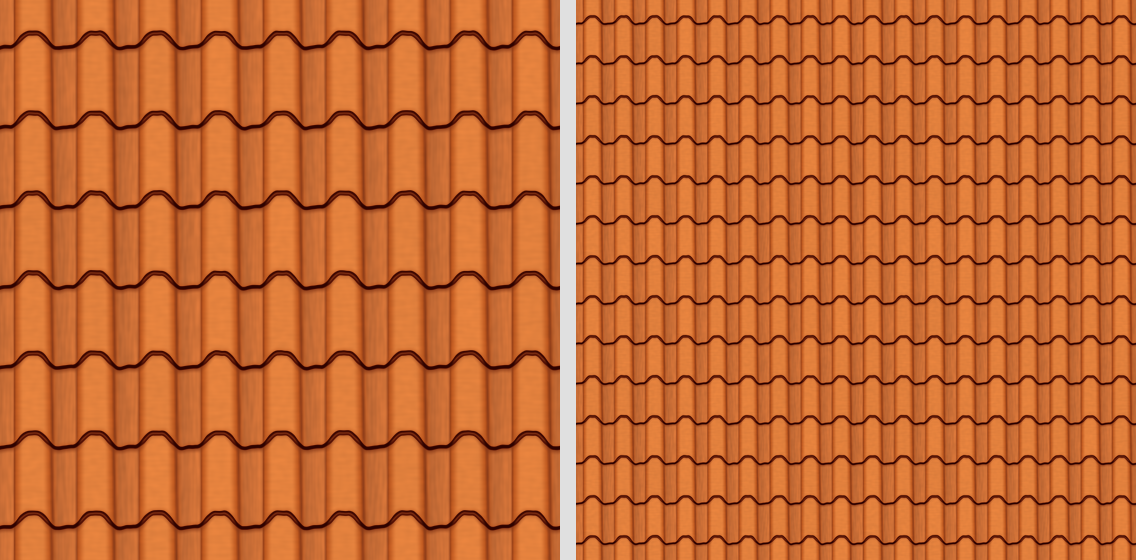
Left, the tile; right, the same tile 2 across and 2 down.
Give the GLSL for this texture, as a WebGL 1 fragment shader.

```glsl
precision highp float;
// Seamless terracotta roof: nine columns of rounded rolls and flat pans in seven overlapping courses.
uniform vec2 u_resolution;

const vec2 TILES = vec2(9.0, 7.0);
const float ROLL_START = 0.233;  // left side of a roll within its column
const float ROLL_WIDTH = 0.595;  // share of the column taken by the roll
const float PAN_LEVEL = 0.417;   // height of the overlap line in the pan
const float ARCH_RISE = 0.170;   // extra height of the line over a roll

const vec3 CLAY_LIT = vec3(0.89, 0.505, 0.24);
const vec3 CLAY_SIDE = vec3(0.73, 0.33, 0.11);
const vec3 PAN_DIM = vec3(0.755, 0.41, 0.205);
const vec3 PAN_LIT = vec3(0.825, 0.45, 0.22);
const vec3 CREASE = vec3(0.53, 0.22, 0.09);
const vec3 LIP_RED = vec3(0.33, 0.06, 0.01);
const vec3 GAP_DARK = vec3(0.18, 0.01, 0.0);

float hash(vec2 p) {
  return fract(sin(dot(p, vec2(127.1, 311.7))) * 43758.55);
}

vec2 gradientAt(vec2 cell, vec2 period) {
  float angle = 6.28318 * hash(mod(cell, period));
  return vec2(cos(angle), sin(angle));
}

// Gradient noise that wraps after a whole number of cells
float wrappedNoise(vec2 uv, vec2 period) {
  vec2 p = uv * period;
  vec2 i = floor(p);
  vec2 f = p - i;
  vec2 w = f * f * f * (f * (f * 6.0 - 15.0) + 10.0);
  vec2 e = vec2(1.0, 0.0);
  float a = dot(gradientAt(i, period), f);
  float b = dot(gradientAt(i + e.xy, period), f - e.xy);
  float c = dot(gradientAt(i + e.yx, period), f - e.yx);
  float d = dot(gradientAt(i + e.xx, period), f - e.xx);
  return mix(mix(a, b, w.x), mix(c, d, w.x), w.y);
}

// One over the crown of a roll, zero in the pan
float archShape(float x) {
  float fromCrown = abs(fract(x - ROLL_START - 0.5 * ROLL_WIDTH + 0.5) - 0.5);
  return 1.0 - smoothstep(0.06, 0.37, fromCrown);
}

// Height of the overlap line, dipping slightly right of each roll
float overlapHeight(float x) {
  float dip = (fract(x - ROLL_START) - 0.69) / 0.1;
  return PAN_LEVEL + ARCH_RISE * archShape(x) - 0.022 * exp(-dip * dip);
}

float band(float d, float halfWidth, float soft) {
  return 1.0 - smoothstep(halfWidth - soft, halfWidth + soft, abs(d));
}

// Clay shading across a column: s runs over the roll, then the pan
vec3 clayColor(float s, float rollWidth, float soft) {
  float across = 2.0 * s / rollWidth - 1.0;
  vec3 roll = mix(CLAY_LIT, CLAY_SIDE, smoothstep(0.5, 1.0, abs(across)));
  float panPos = clamp((s - rollWidth) / (1.0 - rollWidth), 0.0, 1.0);
  vec3 pan = mix(PAN_DIM, PAN_LIT, smoothstep(0.25, 0.9, panPos));
  pan = mix(pan, CLAY_SIDE, 0.75 * (1.0 - smoothstep(0.0, 0.3, panPos)));
  vec3 color = mix(roll, pan, smoothstep(-soft, soft, s - rollWidth));
  float leftCrease = band(min(s, 1.0 - s), 0.014, soft + 0.012);
  float rightCrease = band(s - rollWidth - 0.01, 0.022, soft + 0.018);
  return mix(color, CREASE, max(0.7 * leftCrease, 0.85 * rightCrease));
}

// Overlap edge: a double-lined lip over the roll, a dark gap in the pan
vec3 addOverlap(vec3 color, float d, float arch, float soft) {
  float shade = smoothstep(-0.013, -0.002, d) * (1.0 - step(0.0, d));
  color = mix(color, CREASE, shade * mix(0.75, 0.4, arch));
  float underLip = smoothstep(0.012, 0.003, d) * step(0.0, d);
  color = mix(color, CLAY_SIDE, 0.45 * underLip);

  vec3 lip = mix(LIP_RED, CREASE, 0.75 * band(d + 0.0004, 0.0011, soft));
  lip = mix(lip, GAP_DARK, 0.75 * band(d - 0.0030, 0.0012, soft));
  vec3 gap = mix(LIP_RED, GAP_DARK, band(d, 0.0024, soft));
  float overRoll = smoothstep(0.15, 0.6, arch);
  float halfWidth = mix(0.0034, 0.0045, overRoll);
  return mix(color, mix(gap, lip, overRoll), band(d, halfWidth, soft));
}

void main() {
  vec2 uv = gl_FragCoord.xy / u_resolution;
  float soft = max(0.0012, 0.7 / min(u_resolution.x, u_resolution.y));
  vec2 p = uv * TILES;

  // Position within the course, measured from its curved lower edge
  float rough = 0.010 * wrappedNoise(uv, vec2(72.0, 28.0));
  float course = p.y - overlapHeight(p.x) - rough;
  float v = fract(course);
  float s = fract(p.x - ROLL_START);
  vec2 tile = mod(floor(vec2(p.x - ROLL_START, course)), TILES);

  // Rolls widen a little towards their lower end
  float rollWidth = ROLL_WIDTH + 0.022 * (0.5 - v);
  vec3 color = clayColor(s, rollWidth, soft * TILES.x);

  // Faint ribs on rolls, streaks in pans, mottling and a tone per tile
  float inPan = smoothstep(rollWidth - 0.02, rollWidth + 0.02, s);
  float ribs = wrappedNoise(uv, vec2(27.0, 168.0));
  float streaks = wrappedNoise(uv, vec2(189.0, 21.0));
  float mottle = wrappedNoise(uv, vec2(72.0, 70.0));
  float grain = mix(0.030 * ribs, 0.075 * streaks, inPan) + 0.03 * mottle;
  color *= 1.0 + grain + 0.025 * (hash(tile + 3.7) - 0.5);

  // Distance to the overlap line in canvas units
  float slope = (overlapHeight(p.x + 0.01) - overlapHeight(p.x - 0.01)) / 0.02;
  slope *= TILES.x / TILES.y;
  float d = (fract(course + 0.5) - 0.5) / TILES.y / sqrt(1.0 + slope * slope);
  color = addOverlap(color, d, archShape(p.x), soft);

  gl_FragColor = vec4(color, 1.0);
}
```
